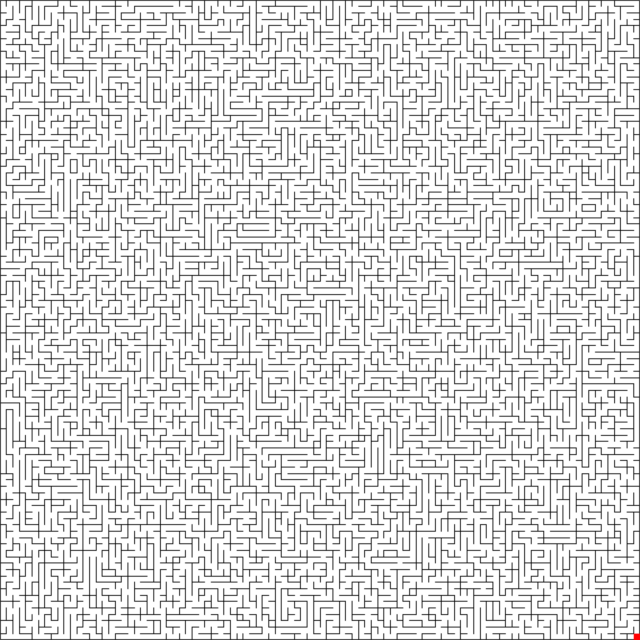
This pattern is drawn by a WebGL 2 fragment shader. Its source:

```glsl
#version 300 es
precision highp float;
precision highp int;
// Draws a dense square maze of thin black walls on white, with a red goal cell in the lower right corner.

uniform vec2 u_resolution;
out vec4 fragColor;

const int CELLS = 100;
const float PEN_STEPS = 768.0;        // walls snap to this fine drafting grid
const float PEN = 1.0 / PEN_STEPS;    // wall thickness
const float JITTER = 1.3;             // randomness against even spacing of walls
const float BLOCKED = 8.0;            // cost of repeating an existing wall
const vec3 PAPER = vec3(1.0);
const vec3 INK = vec3(0.0);
const vec3 GOAL = vec3(1.0, 0.0, 0.0);

// Integer hash of a node and a salt, from 0 to 1
float hash(ivec2 node, int salt) {
    uint h = uint(node.x) * 1597334677u ^ uint(node.y) * 3812015801u ^ uint(salt) * 2654435769u;
    h = (h ^ (h >> 16)) * 2246822519u;
    h = (h ^ (h >> 13)) * 3266489917u;
    return float((h ^ (h >> 16)) >> 8) / 16777216.0;
}

// Unit step for index 0..3: right, up, left, down
ivec2 direction(int index) {
    int way = 1 - (index & 2);
    return (index & 1) == 0 ? ivec2(way, 0) : ivec2(0, way);
}

bool isOutside(ivec2 node) {
    return min(node.x, node.y) < 0 || max(node.x, node.y) > CELLS;
}

bool isBorder(ivec2 node) {
    return min(node.x, node.y) <= 0 || max(node.x, node.y) >= CELLS;
}

// Even nodes grow one wall in a free random direction
ivec2 freePick(ivec2 node) {
    return isBorder(node) ? ivec2(0) : direction(int(hash(node, 7) * 4.0));
}

// Counts walls already grown around the cell spanned by two steps from an odd node
float crowding(ivec2 node, ivec2 ahead, ivec2 side) {
    ivec2 sidePick = freePick(node + side);
    return float(freePick(node + ahead) == side)
         + float(sidePick == ahead) + float(sidePick == -side);
}

// Odd nodes grow one wall between the emptiest neighbouring cells
ivec2 sparsePick(ivec2 node) {
    ivec2 best = ivec2(0);
    float lowest = 1e3;
    for (int i = 0; i < 4; i++) {
        ivec2 ahead = direction(i);
        ivec2 side = ivec2(-ahead.y, ahead.x);
        float cost = crowding(node, ahead, side) + crowding(node, ahead, -side)
                   + BLOCKED * float(freePick(node + ahead) == -ahead)
                   + JITTER * hash(node, 11 + i);
        if (cost < lowest) {
            lowest = cost;
            best = ahead;
        }
    }
    return best;
}

ivec2 wallPick(ivec2 node) {
    if (isBorder(node)) return ivec2(0);
    return ((node.x + node.y) & 1) == 0 ? freePick(node) : sparsePick(node);
}

bool hasWall(ivec2 node, ivec2 ahead) {
    ivec2 next = node + ahead;
    if (isOutside(next)) return false;
    if (isBorder(node) && isBorder(next)) return true;
    return wallPick(node) == ahead || wallPick(next) == -ahead;
}

// Canvas position of a node, snapped to the drafting grid
vec2 nodePosition(ivec2 node) {
    vec2 pen = floor(vec2(node) * PEN_STEPS / float(CELLS) + 0.001);
    return (min(pen, PEN_STEPS - 1.0) + 0.5) * PEN;
}

// Integral of a tent filter, used to smooth edges
vec2 tentIntegral(vec2 x) {
    x = clamp(x, -1.0, 1.0);
    return 0.5 + x - 0.5 * x * abs(x);
}

// Smoothed coverage of the box between two corners
float boxCoverage(vec2 point, vec2 low, vec2 high, vec2 pixel) {
    vec2 span = tentIntegral((high - point) / pixel) - tentIntegral((low - point) / pixel);
    return span.x * span.y;
}

void main() {
    vec2 pixel = 1.0 / u_resolution;
    vec2 point = gl_FragCoord.xy * pixel;

    // Square joint at the nearest node, then the walls that leave it
    ivec2 node = ivec2(floor(point * float(CELLS) + 0.5));
    vec2 joint = nodePosition(node);
    float ink = boxCoverage(point, joint - 0.5 * PEN, joint + 0.5 * PEN, pixel);
    for (int i = 0; i < 4; i++) {
        ivec2 ahead = direction(i);
        if (!hasWall(node, ahead)) continue;
        vec2 start = joint + 0.5 * PEN * vec2(ahead);
        vec2 end = nodePosition(node + ahead);
        vec2 halfWidth = 0.5 * PEN * abs(vec2(ahead.yx));
        ink += boxCoverage(point, min(start, end) - halfWidth, max(start, end) + halfWidth, pixel);
    }
    vec3 color = mix(PAPER, INK, clamp(ink, 0.0, 1.0));

    // Goal cell
    vec2 goalLow = vec2(nodePosition(ivec2(CELLS - 1)).x, -0.1);
    vec2 goalHigh = vec2(1.1, 1.0 / float(CELLS));
    color = mix(color, GOAL, boxCoverage(point, goalLow, goalHigh, pixel));
    fragColor = vec4(color, 1.0);
}
```
